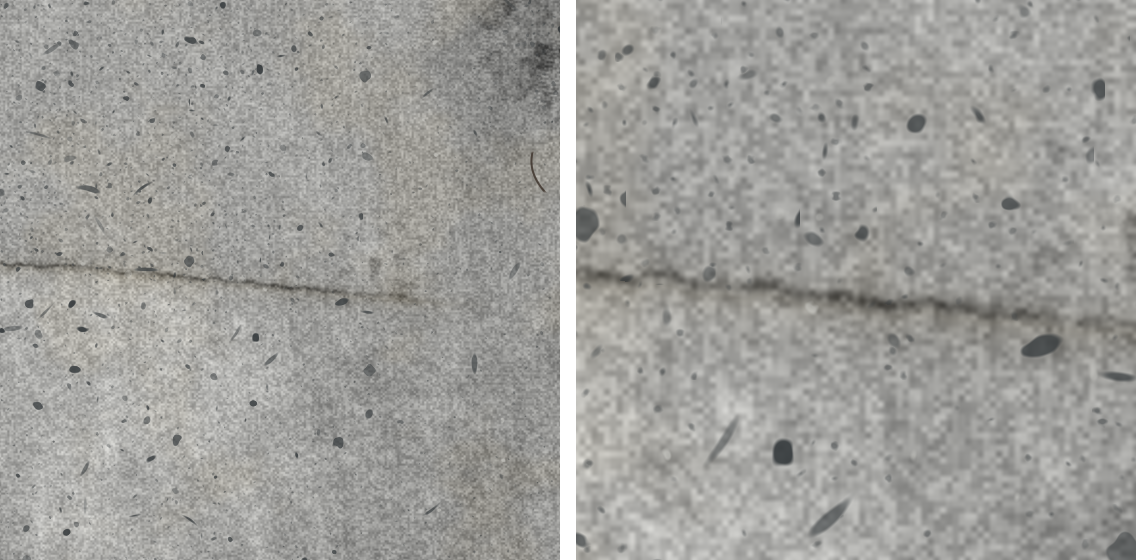
Left: the whole. Right: its middle third, enlarged.
Give the GLSL for this texture, as a Shadertoy shader.

```glsl
#define UPPER_TONE 0.632
#define LOWER_TONE 0.682
#define RIGHT_TONE 0.580
#define GRAIN 0.19
#define MOTTLE 0.09
#define STREAK 0.07
#define SEAM_DARK 0.24
#define FLAKE_COLOR vec3(0.20, 0.22, 0.23)
#define FLECK_COLOR vec3(0.80, 0.80, 0.78)
#define CONCRETE_TINT vec3(1.0, 1.0, 0.985)

float hash(vec2 p) {
    return fract(sin(dot(p, vec2(127.1, 311.7))) * 43758.5453);
}

float noise(vec2 p) {
    vec2 i = floor(p), f = fract(p);
    f = f * f * (3.0 - 2.0 * f);
    return mix(mix(hash(i), hash(i + vec2(1, 0)), f.x),
               mix(hash(i + vec2(0, 1)), hash(i + 1.0), f.x), f.y);
}

float fbm(vec2 p) {
    float sum = 0.0, weight = 0.5;
    for (int i = 0; i < 4; i++) {
        sum += weight * noise(p);
        p = p * 2.03 + 17.3;
        weight *= 0.5;
    }
    return sum / 0.9375;
}

float softness() {
    return max(0.0011, 0.7 / iResolution.y);
}

// Scattered ragged ellipses, at most one per cell; radius in canvas units
float flakes(vec2 p, float cells, float share, float radius, float thinness) {
    vec2 g = p * cells + cells * 0.37;
    vec2 id = floor(g);
    vec2 jitter = vec2(hash(id + 3.1), hash(id + 7.7)) - 0.5;
    vec2 q = (fract(g) - 0.5 - 0.55 * jitter) / cells;
    float angle = 6.2832 * hash(id + 11.3);
    float c = cos(angle), s = sin(angle);
    q = mat2(c, -s, s, c) * q;
    q.y += 12.0 * q.x * q.x * (hash(id + 5.9) - 0.5);
    float size = radius * mix(0.4, 1.0, hash(id + 13.9));
    vec2 axes = size * vec2(1.0, mix(thinness, min(1.0, 3.0 * thinness), hash(id + 19.1)));
    float ragged = 0.7 * (noise(p * 1.3 / radius) - 0.5);
    float d = (length(q / axes) - 1.0 + ragged) * axes.y;
    float cover = 1.0 - smoothstep(-softness(), softness(), d);
    return cover * step(hash(id + 23.7), share) * mix(0.4, 1.0, hash(id + 29.3));
}

float blob(vec2 p, vec2 center, vec2 size) {
    vec2 q = (p - center) / size;
    return exp(-dot(q, q));
}

void mainImage(out vec4 fragColor, in vec2 fragCoord) {
    vec2 p = fragCoord / iResolution.y;
    float blotch = fbm(p * 26.0);

    // Height above the wavering seam between the two pours
    float seamY = 0.532 - 0.085 * p.x + 0.012 * (fbm(vec2(p.x * 14.0, 2.0)) - 0.5)
                + 0.005 * (noise(vec2(p.x * 90.0, 5.0)) - 0.5);
    float above = p.y - seamY;
    float lower = 1.0 - smoothstep(-0.012, 0.008, above);

    // Broad tone of each pour
    float upperTone = mix(UPPER_TONE, RIGHT_TONE, smoothstep(0.68, 0.86, p.x));
    float lowerTone = mix(LOWER_TONE, RIGHT_TONE, smoothstep(0.25, 0.8, p.x));
    float tone = mix(upperTone, lowerTone, lower);

    // Mottling, vertical streaks and fine grain
    tone += MOTTLE * (fbm(p * 9.0 + 4.0) - 0.5);
    tone += MOTTLE * mix(0.6, 1.4, lower) * (blotch - 0.5);
    tone += STREAK * mix(0.5, 1.0, lower) * (noise(p * vec2(26.0, 5.0) + 8.0) - 0.5);
    tone += GRAIN * (noise(p * 270.0) - 0.5);
    tone += 0.5 * GRAIN * (noise(p * 125.0 + 31.0) - 0.5);

    // Damp stains in the corner and at the fading end of the seam
    float cornerStain = blob(p, vec2(0.98, 0.93), vec2(0.13, 0.15));
    float endStain = blob(p, vec2(0.69, 0.53), vec2(0.08, 0.07));
    tone -= 0.07 * cornerStain;
    tone -= 0.20 * (cornerStain + endStain) * smoothstep(0.45, 0.75, fbm(p * 45.0));

    // Seam: a crisp dark lip, then a diffuse shadow
    float fade = 1.0 - smoothstep(0.45, 0.85, p.x);
    float broken = smoothstep(0.15, 0.6, noise(p * vec2(45.0, 90.0)));
    float lip = exp(-pow(above / 0.0042, 2.0)) * mix(0.45, 1.0, broken) * fade;
    float shadow = exp(-abs(above + 0.006) / 0.014) * (1.0 - smoothstep(0.7, 0.92, p.x));
    tone -= SEAM_DARK * lip + 0.075 * shadow * (0.5 + blotch);

    vec3 color = tone * CONCRETE_TINT;
    float warmth = smoothstep(0.5, 0.75, fbm(p * 7.0 + 50.0)) + 1.2 * shadow;
    color += warmth * vec3(0.010, 0.002, -0.014);

    // Dark aggregate, densest at upper left
    float left = 1.0 - smoothstep(0.2, 0.85, p.x);
    float density = mix(1.0, 0.3, lower) * mix(0.12, 1.0, left);
    float dark = 0.85 * flakes(p, 43.0, 0.34 * density, 0.0058, 0.32);
    dark = max(dark, 0.6 * flakes(p, 95.0, 0.05 + 0.20 * density, 0.0026, 0.5));
    dark = max(dark, flakes(p, 15.0, 0.06 + 0.22 * left, 0.0110, 0.45));
    dark = max(dark, 0.85 * flakes(p, 12.0, 0.03 + 0.13 * left, 0.0200, 0.09));
    dark = max(dark, 0.6 * cornerStain * flakes(p, 60.0, 0.5, 0.0050, 0.5));
    color = mix(color, FLAKE_COLOR, 0.9 * dark);

    // Pale chips
    float pale = max(flakes(p, 36.0, 0.07, 0.0045, 0.5), 0.6 * flakes(p, 11.0, 0.08, 0.0100, 0.5));
    color = mix(color, FLECK_COLOR, 0.6 * pale);

    // One curled fibre
    float bend = p.y - 0.712;
    float fibre = abs(p.x - 0.949 - 8.0 * bend * bend) / sqrt(1.0 + 256.0 * bend * bend);
    float span = smoothstep(0.654, 0.660, p.y) * (1.0 - smoothstep(0.726, 0.731, p.y));
    float strand = span * (1.0 - smoothstep(0.0006, 0.0006 + 2.0 * softness(), fibre));
    color = mix(color, vec3(0.24, 0.20, 0.17), 0.85 * strand);

    fragColor = vec4(clamp(color, 0.0, 1.0), 1.0);
}
```
